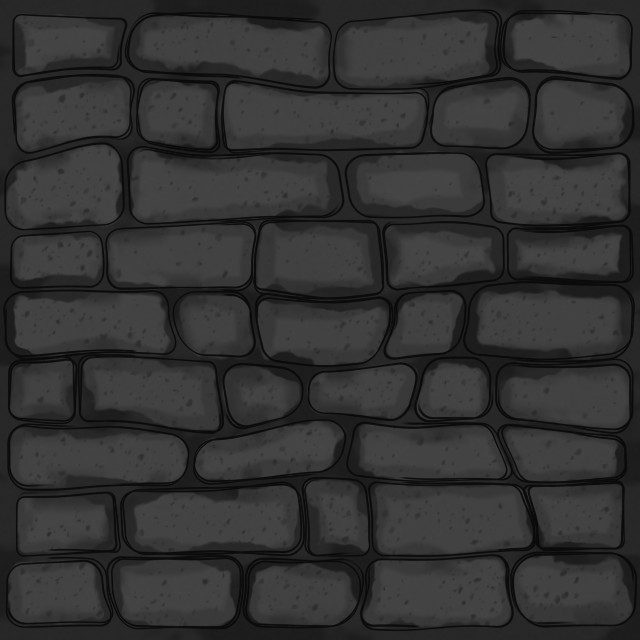
Reproduce this texture procedurally as a Shadertoy shader.

```glsl
// Hand-inked dark stone wall: uneven courses of speckled blocks in shadowy mortar.

const float ROWS = 9.0;
const float MARGIN = 0.019;
const float ROW_JITTER = 0.026;
const float COLUMN_JITTER = 0.78;
const float EDGE_WAVE = 0.026;
const float INK_HALF_WIDTH = 0.0013;
const float INK_WANDER = 0.011;
const vec3 STONE_LIT = vec3(0.262);
const vec3 STONE_SHADE = vec3(0.223);
const vec3 STONE_SMUDGE = vec3(0.165);
const vec3 SPECKLE = vec3(0.155);
const vec3 MORTAR = vec3(0.155);
const vec3 MORTAR_DARK = vec3(0.112);
const vec3 INK = vec3(0.035);

struct Stone {
    float dist;   // signed distance to the outline, negative inside
    float seed;
};

float hash(vec2 p) {
    return fract(sin(dot(p, vec2(127.1, 311.7))) * 43758.5453);
}

float noise(vec2 p) {
    vec2 i = floor(p), f = fract(p);
    f = f * f * (3.0 - 2.0 * f);
    return mix(mix(hash(i), hash(i + vec2(1, 0)), f.x),
               mix(hash(i + vec2(0, 1)), hash(i + vec2(1, 1)), f.x), f.y);
}

float fbm(vec2 p) {
    float sum = 0.0, amp = 0.53;
    for (int i = 0; i < 4; i++) {
        sum += amp * noise(p);
        p = mat2(1.6, 1.2, -1.2, 1.6) * p + 3.7;
        amp *= 0.5;
    }
    return sum;
}

vec2 wander(vec2 p, float amount) {
    return amount * (vec2(noise(p), noise(p + 41.3)) - 0.5);
}

float rowEdge(float row, float x) {
    float inner = step(0.5, row) * step(row, ROWS - 0.5);
    float jitter = ROW_JITTER * (hash(vec2(row, 4.0)) - 0.5) * inner;
    float wave = EDGE_WAVE * (noise(vec2(x * 6.0, row * 7.0)) - 0.5);
    return mix(MARGIN, 1.0 - MARGIN, row / ROWS) + jitter + wave * mix(0.4, 1.0, inner);
}

float columnEdge(float col, float count, float row, float y) {
    float rnd = hash(vec2(col + 2.0, row * 3.0 + 9.0));
    if (col < 0.5) return 0.02 * rnd;
    if (col > count - 0.5) return 1.0 - 0.025 * rnd;
    float wave = EDGE_WAVE * (noise(vec2(y * 12.0, col * 5.0 + row * 13.0)) - 0.5);
    return (col + COLUMN_JITTER * (rnd - 0.5)) / count + wave;
}

// Finds the block around p and its rounded-box distance.
Stone stoneAt(vec2 p) {
    float row = 0.0, col = 0.0;
    for (float i = 1.0; i < ROWS; i++)
        if (p.y > rowEdge(i, p.x)) row = i;
    float count = row > ROWS - 1.5 ? 4.0 : 4.0 + floor(2.7 * hash(vec2(row, 21.0)));
    for (float i = 1.0; i < count; i++)
        if (p.x > columnEdge(i, count, row, p.y)) col = i;

    vec2 low = vec2(columnEdge(col, count, row, p.y), rowEdge(row, p.x));
    vec2 high = vec2(columnEdge(col + 1.0, count, row, p.y), rowEdge(row + 1.0, p.x));
    float seed = hash(vec2(col * 3.0 + 1.0, row + 17.0));
    float gap = mix(0.002, 0.0065, fract(seed * 7.0));
    vec2 halfSize = max(0.5 * (high - low) - gap, 0.004);
    float radius = min(mix(0.012, 0.036, fract(seed * 13.0)), 0.9 * min(halfSize.x, halfSize.y));
    vec2 q = abs(p - 0.5 * (low + high)) - halfSize + radius;
    return Stone(length(max(q, 0.0)) + min(max(q.x, q.y), 0.0) - radius, seed);
}

// Scattered irregular flecks, at most one per grid cell.
float speckles(vec2 p, float scale, float density, float aa) {
    p = mat2(0.8, 0.6, -0.6, 0.8) * p * scale;
    p += wander(p * 3.0, 0.22);
    vec2 cell = floor(p);
    vec2 center = 0.25 + 0.5 * vec2(hash(cell), hash(cell + 7.7));
    float radius = mix(0.07, 0.21, pow(hash(cell + 3.1), 1.5));
    float present = step(hash(cell + 5.9), density);
    float soft = 0.04 + aa * scale;
    float d = length((fract(p) - center) * vec2(1.15, 0.85)) - radius;
    return present * (1.0 - smoothstep(-soft, soft, d)) * mix(0.45, 1.0, hash(cell + 9.3));
}

float inkLine(float dist, vec2 p, float aa) {
    float width = INK_HALF_WIDTH * mix(0.65, 1.35, noise(p * 14.0));
    return 1.0 - smoothstep(width - 0.6 * aa, width + 0.8 * aa, abs(dist));
}

void mainImage(out vec4 fragColor, in vec2 fragCoord) {
    vec2 uv = fragCoord / iResolution.xy;
    float aa = 1.0 / iResolution.y;
    vec2 p = uv + wander(uv * 5.0, 0.012);

    // Mortar with broad dark strokes
    vec3 color = mix(MORTAR, MORTAR_DARK, smoothstep(0.48, 0.62, fbm(uv * vec2(7.0, 11.0) + 30.0)));

    // Painted stone body, with a ragged edge and a shaded rim
    Stone stone = stoneAt(p);
    float brush = fbm(uv * 11.0);
    float inset = 0.001 + 0.017 * smoothstep(0.42, 0.72, brush) + 0.005 * (noise(uv * 75.0) - 0.5);
    float body = 1.0 - smoothstep(-0.0015 - aa, 0.0015 + aa, stone.dist + inset);
    float rimDepth = 0.055 * fbm(uv * 8.0 + 12.0) - 0.009;
    float rim = smoothstep(-0.005, 0.005, stone.dist + rimDepth);
    vec3 paint = mix(STONE_LIT, STONE_SHADE, rim);
    float smudge = smoothstep(0.53, 0.68, fbm(uv * 13.0 + 50.0)) * smoothstep(-0.035, -0.008, stone.dist);
    paint = mix(paint, STONE_SMUDGE, smudge * mix(0.35, 0.9, stone.seed));
    paint += 0.016 * (fbm(uv * 6.0 + 80.0) - 0.5) + 0.012 * (stone.seed - 0.5);

    // Pits and flecks, gathered in loose clusters
    float cluster = smoothstep(0.2, 0.75, noise(uv * 9.0 + 60.0));
    float flecks = max(speckles(uv, 43.0, 0.25 + 0.4 * cluster, aa),
                       0.8 * speckles(uv + 0.37, 83.0, 0.12 + 0.35 * cluster, aa));
    paint = mix(paint, SPECKLE, 0.8 * flecks);
    color = mix(color, paint, body);

    // Loose pen outline, partly retraced by a second stroke
    vec2 firstPath = p + wander(uv * 9.0 + 5.0, INK_WANDER);
    vec2 secondPath = p + wander(uv * 8.0 + 90.0, INK_WANDER);
    float first = inkLine(stoneAt(firstPath).dist, uv, aa);
    float second = inkLine(stoneAt(secondPath).dist, uv + 2.0, aa);
    second *= smoothstep(0.42, 0.52, noise(uv * 7.0 + 70.0));
    color = mix(color, INK, 0.92 * max(first, second));

    color += 0.006 * (noise(uv * 190.0) - 0.5);
    fragColor = vec4(color, 1.0);
}
```
